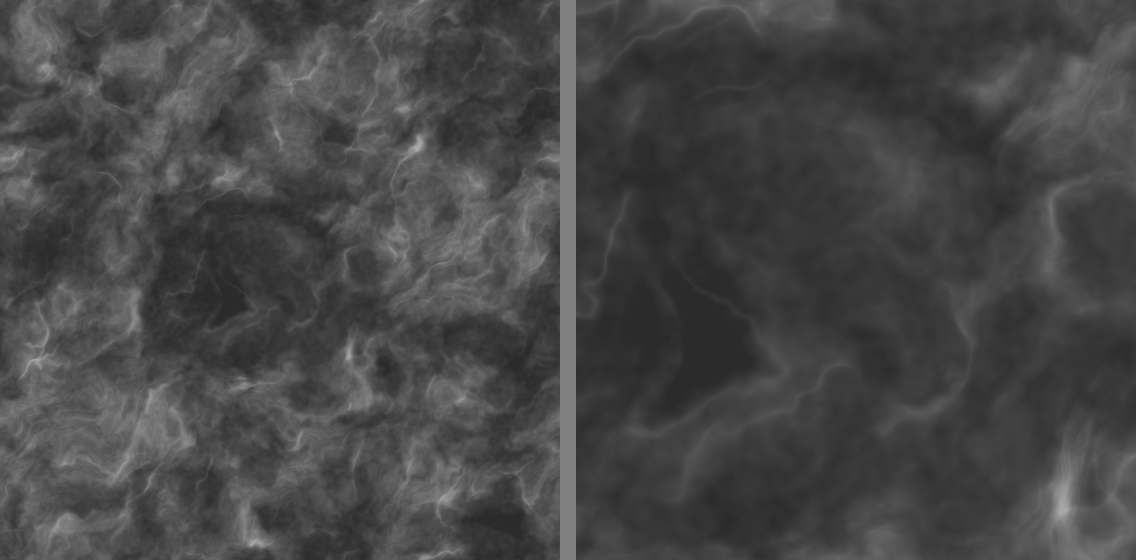
Left: the whole. Right: its middle third, enlarged.
Write a WebGL 1 fragment shader that draws this texture.

```glsl
precision highp float;
// Dark grey marble: mottled stone with diagonal wisps and thin broken pale veins, tiling.

uniform vec2 u_resolution;

const float BASE_GREY = 0.247;
const float DARKEST = 0.17;
const float BRIGHTEST = 0.66;
const float CLOUD_CONTRAST = 0.115;
const float STREAK_CONTRAST = 0.095;
const float MOTTLE_CONTRAST = 0.065;
const float WISP_STRENGTH = 0.22;
const float VEIN_STRENGTH = 0.14;
const float HALO_STRENGTH = 0.04;
const float BLOTCH_STRENGTH = 0.05;
const float GRAIN_STRENGTH = 0.03;
const float WARP_AMOUNT = 0.075;
const float VEIN_WIDTH = 0.0032;    // in canvas units
const float HALO_WIDTH = 0.012;
const int OCTAVES = 5;
const int VEIN_LAYERS = 7;

// Random gradient in [-1, 1] for a lattice cell, without sine
vec2 hashGradient(vec2 cell, float seed) {
  vec3 h = fract((cell + seed * 17.0).xyx * vec3(0.1031, 0.1030, 0.0973));
  h += dot(h, h.yzx + 33.33);
  return fract((h.xx + h.yz) * h.zy) * 2.0 - 1.0;
}

float cornerValue(vec2 cell, vec2 corner, vec2 f, vec2 period, float seed) {
  return dot(hashGradient(mod(cell + corner, period), seed), f - corner);
}

// Gradient noise that wraps after a whole number of cells
float noise(vec2 uv, vec2 period, float seed) {
  vec2 p = uv * period;
  vec2 cell = floor(p);
  vec2 f = p - cell;
  vec2 blend = f * f * f * (f * (f * 6.0 - 15.0) + 10.0);
  float low = mix(cornerValue(cell, vec2(0.0), f, period, seed),
                  cornerValue(cell, vec2(1.0, 0.0), f, period, seed), blend.x);
  float high = mix(cornerValue(cell, vec2(0.0, 1.0), f, period, seed),
                   cornerValue(cell, vec2(1.0), f, period, seed), blend.x);
  return mix(low, high, blend.y);
}

float fbm(vec2 uv, vec2 period, float seed) {
  float sum = 0.0;
  float amplitude = 1.0;
  for (int i = 0; i < OCTAVES; i++) {
    sum += amplitude * noise(uv, period, seed + float(i));
    period *= 2.0;
    amplitude *= 0.58;
  }
  return sum;
}

// Ridged noise, about 0 to 1: crests form torn filaments
float ridges(vec2 uv, vec2 period, float seed) {
  float sum = 0.0;
  float total = 0.0;
  float amplitude = 1.0;
  for (int i = 0; i < OCTAVES; i++) {
    float crest = max(1.0 - 2.8 * abs(noise(uv, period, seed + float(i))), 0.0);
    sum += amplitude * crest * crest;
    total += amplitude;
    period *= 2.0;
    amplitude *= 0.74;
  }
  return sum / total;
}

// Integer shear keeps the tiling while turning features to the rising diagonal
vec2 diagonal(vec2 uv) {
  return vec2(uv.x - uv.y, uv.x + uv.y);
}

// Thin lines along noise zero crossings, broken up by a mask; x = core, y = halo
vec2 veins(vec2 uv) {
  vec2 sum = vec2(0.0);
  for (int i = 0; i < VEIN_LAYERS; i++) {
    float layer = float(i);
    float frequency = 3.0 + layer;
    bool slanted = mod(layer, 2.0) < 0.5;
    vec2 p = slanted ? diagonal(uv) : uv;
    vec2 period = slanted ? vec2(frequency, 2.0) : vec2(frequency);
    float field = noise(p, period, 40.0 + layer);
    float offset = sqrt(field * field + 0.00001) / frequency;
    float mask = smoothstep(0.05, 0.36, noise(uv, vec2(5.0 + layer), 50.0 + layer));
    sum += mask * exp(-offset / vec2(VEIN_WIDTH, HALO_WIDTH));
  }
  return sum;
}

void main() {
  vec2 uv = gl_FragCoord.xy / u_resolution;
  vec2 warp = vec2(fbm(uv, vec2(4.0), 1.0), fbm(uv, vec2(4.0), 11.0));
  vec2 stone = uv + WARP_AMOUNT * warp;

  // Cloudy body with mottling and grain
  float clouds = fbm(stone, vec2(3.0), 21.0);
  float streaks = fbm(diagonal(stone), vec2(5.0, 2.0), 27.0);
  float mottle = fbm(mix(uv, stone, 0.5), vec2(15.0), 70.0);
  float blotches = smoothstep(0.22, 0.4, noise(stone, vec2(11.0), 33.0));
  float grain = noise(uv, vec2(110.0), 35.0) + noise(uv, vec2(61.0), 36.0);

  // Pale filaments gather in the brighter clouds
  float wispMask = smoothstep(-0.3, 0.45, clouds + 0.5 * streaks + 0.4 * mottle);
  float wisps = ridges(diagonal(stone), vec2(8.0, 4.0), 60.0);
  vec2 vein = veins(stone) * mix(0.6, 1.2, wispMask);

  float grey = BASE_GREY + CLOUD_CONTRAST * clouds + STREAK_CONTRAST * streaks;
  grey += MOTTLE_CONTRAST * mottle + GRAIN_STRENGTH * grain;
  grey += WISP_STRENGTH * wisps * wispMask;
  grey += VEIN_STRENGTH * vein.x + HALO_STRENGTH * vein.y;
  grey -= BLOTCH_STRENGTH * blotches;
  gl_FragColor = vec4(vec3(clamp(grey, DARKEST, BRIGHTEST)), 1.0);
}
```
